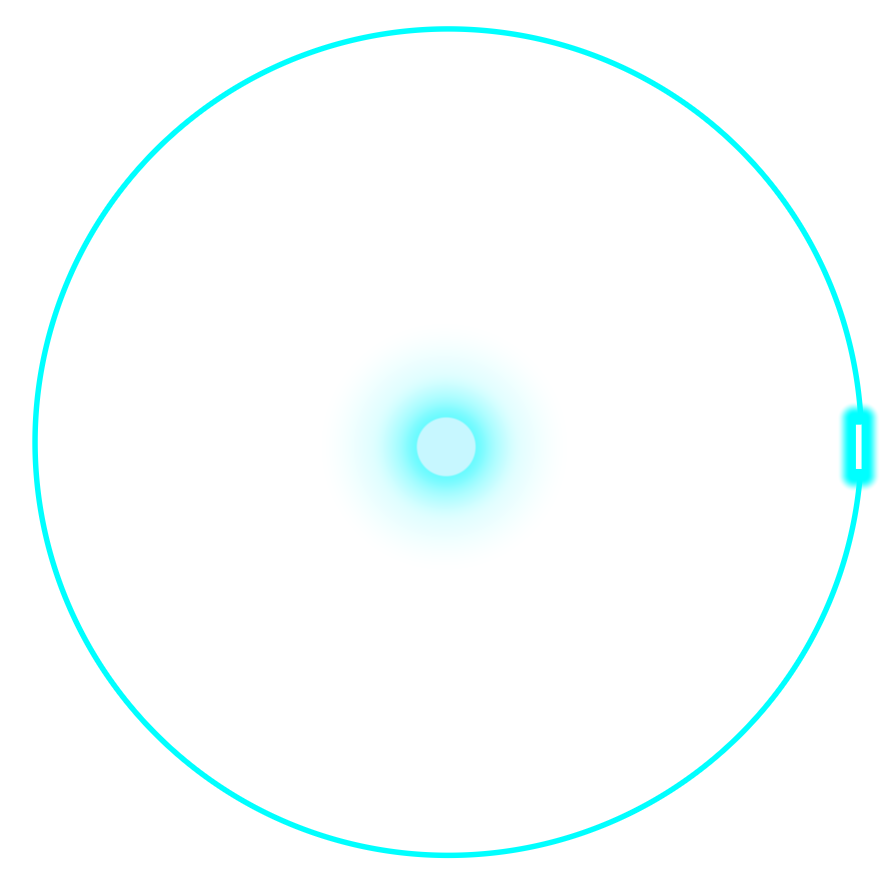
Write a WebGL 2 fragment shader that draws this background.

```glsl
#version 300 es
precision highp float;
// A thin cyan ring on white, with a pale glowing disc near its centre
// and a small white bar with a cyan halo on its right side.
// Built from circle and box distances, in units of the canvas height.
uniform vec2 u_resolution;
out vec4 fragColor;

float boxDistance(vec2 p, vec2 halfSize) {
    vec2 q = abs(p) - halfSize;
    return length(max(q, 0.0)) + min(max(q.x, q.y), 0.0);
}

// Coverage of a shape from its signed distance, one pixel soft
float fill(float d) {
    return clamp(0.5 - d * u_resolution.y, 0.0, 1.0);
}

// Falls smoothly from one at the inner distance to zero at the outer
float fade(float inner, float outer, float d) {
    return 1.0 - smoothstep(inner, outer, d);
}

void main() {
    vec2 p = gl_FragCoord.xy / u_resolution.y;
    p.x -= 0.5 * u_resolution.x / u_resolution.y;
    vec3 cyan = vec3(0.0, 1.0, 1.0);
    vec3 color = vec3(1.0);

    // Three nested halos around the disc
    vec2 discCenter = vec2(-0.002, 0.4934);
    float r = length(p - discCenter);
    float haloRadius = length(p - discCenter + vec2(0.002, 0.0));
    float glow = 0.20 * fade(0.033, 0.146, haloRadius)
               + 0.30 * fade(0.026, 0.086, r)
               + 0.11 * fade(0.029, 0.056, r);
    color = mix(color, vec3(0.0, 0.97, 1.0), glow);

    // Pale disc
    color = mix(color, vec3(0.78, 0.97, 1.0), fade(0.0318, 0.0348, r));

    // Ring
    float ring = abs(length(p - vec2(0.0003, 0.4987)) - 0.4685) - 0.0031;
    color = mix(color, cyan, fill(ring));

    // Haloed bar
    vec2 barPoint = p - vec2(0.4657, 0.4934);
    float halo = boxDistance(barPoint, vec2(0.005, 0.032));
    color = mix(color, cyan, fade(0.005, 0.0195, halo));
    float bar = boxDistance(barPoint, vec2(0.0032, 0.0251));
    color = mix(color, vec3(1.0), fill(bar));

    fragColor = vec4(color, 1.0);
}
```
